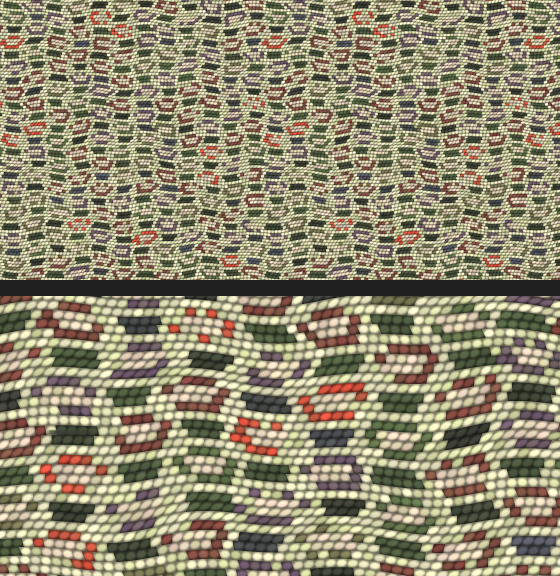
Top, the full canvas; bottom, a detail of the centre.
Write a Shadertoy shader that draws this texture.

```glsl
// Nubby woven cloth: a checkerboard of dark ovals in cream rings and pale
// ovals in coloured rings. Each oval is built from small slanted stitches,
// whose yarn is chosen by hashes that repeat after a fixed number of columns.

#define CELLS vec2(25.6, 23.0)   // ovals across and down
#define REPEAT 12.0              // columns before the yarn choice repeats
#define STITCHES vec2(6.0, 4.0)  // stitches per oval
#define CORE 0.65                // radius of the oval centre
#define RING 0.95                // outer radius of the coloured ring
#define RAGGED 0.16              // unevenness of the oval outline
#define GAP_SHADE 0.50           // brightness between stitches
#define SLANT 0.35               // lean of each stitch
#define SAMPLES 3                // antialiasing grid

const float TAU = 6.2831853;
const vec3 CREAM = vec3(0.93, 0.91, 0.76);
const vec3 LIME = vec3(0.77, 0.80, 0.56);
const vec3 BLUSH = vec3(0.91, 0.82, 0.73);
const vec3 CHARCOAL = vec3(0.24, 0.25, 0.21);
const vec3 MOSS = vec3(0.37, 0.45, 0.29);
const vec3 SLATE = vec3(0.38, 0.39, 0.45);
const vec3 RED = vec3(0.90, 0.32, 0.24);
const vec3 MAROON = vec3(0.53, 0.28, 0.25);
const vec3 PLUM = vec3(0.44, 0.35, 0.43);
const vec3 OLIVE = vec3(0.48, 0.47, 0.33);

float hash(vec2 p) {
    vec3 q = fract(vec3(p.xyx) * 0.1031);
    q += dot(q, q.yzx + 33.33);
    return fract((q.x + q.y) * q.z);
}

// Ring yarn of a pale oval: mostly muted, now and then bright red
vec3 accentYarn(float pick) {
    if (pick < 0.10) return RED;
    if (pick < 0.45) return MAROON;
    if (pick < 0.68) return PLUM;
    return pick < 0.88 ? OLIVE : MOSS;
}

// Centre yarn of a dark oval
vec3 darkYarn(float pick) {
    vec3 tint = pick < 0.7 ? MOSS : SLATE;
    return mix(CHARCOAL, tint, fract(pick * 7.0) * 0.8);
}

// Yarn of the stitch centred at c, with r as its own random value
vec3 yarn(vec2 c, float r) {
    vec2 cell = floor(c);
    vec2 key = vec2(mod(cell.x, REPEAT), cell.y);
    float pick = hash(key + 17.0);
    float fleck = fract(r * 13.7);
    float d = length((fract(c) - 0.5) * vec2(1.9, 2.0));
    d += (r - 0.5) * RAGGED;

    vec3 ground = mix(CREAM, LIME, fleck * fleck * 0.8);
    if (mod(cell.x + cell.y, 2.0) < 0.5)
        return d < CORE ? darkYarn(pick) : ground;
    if (d < CORE) return mix(BLUSH, ground, fleck * 0.6);
    if (d > RING || fleck > 0.84) return ground;
    return mix(accentYarn(pick), OLIVE, r * 0.35);
}

vec3 cloth(vec2 uv) {
    vec2 c = uv * CELLS - vec2(0.13, 0.0);

    // Gentle unevenness of the weave, repeating with the columns
    float phase = TAU * c.x / REPEAT;
    c.y += 0.14 * sin(phase * 2.0 + c.y * 0.5) + 0.08 * sin(phase * 5.0);
    c.x += 0.09 * sin(c.y * 1.7 + phase) + 0.05 * sin(c.y * 3.1);

    // Brick grid of stitches
    vec2 s = c * STITCHES;
    float stagger = 0.5 * mod(floor(s.y), 2.0);
    s.x += stagger;
    vec2 id = floor(s);
    vec2 f = s - id - 0.5;
    float r = hash(vec2(mod(id.x, REPEAT * STITCHES.x), id.y) + 5.0);
    vec2 center = (id + 0.5 - vec2(stagger, 0.0)) / STITCHES;
    vec3 col = yarn(center, r);

    // Rounded, slanted stitch with a lit upper side
    f.x -= f.y * SLANT;
    float body = 1.0 - smoothstep(0.22, 0.62, length(f * vec2(0.92, 1.05)));
    col *= mix(GAP_SHADE, 1.04, body) + 0.12 * f.y;
    col *= 0.90 + 0.20 * fract(r * 5.3);

    // One short snagged thread per repeat
    vec2 snag = vec2(mod(uv.x * CELLS.x, REPEAT) - 9.57, uv.y * CELLS.y - 11.6);
    float thread = smoothstep(0.35, 0.25, abs(snag.x));
    thread *= smoothstep(0.09, 0.03, abs(snag.y));
    return mix(col, CHARCOAL, thread * 0.8);
}

void mainImage(out vec4 fragColor, in vec2 fragCoord) {
    vec3 sum = vec3(0.0);
    for (int j = 0; j < SAMPLES; j++)
        for (int i = 0; i < SAMPLES; i++) {
            vec2 offset = (vec2(i, j) + 0.5) / float(SAMPLES) - 0.5;
            sum += cloth((fragCoord + offset) / iResolution.xy);
        }
    fragColor = vec4(sum / float(SAMPLES * SAMPLES), 1.0);
}
```
